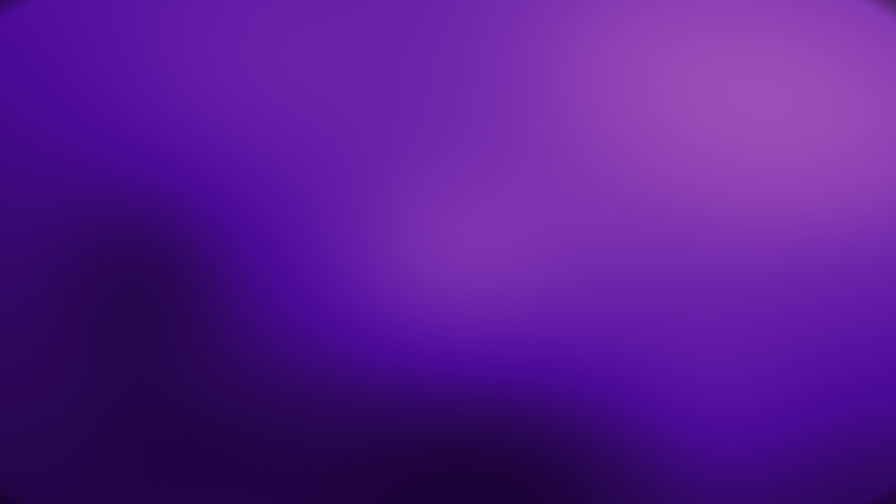
A Shadertoy shader for this background:

```glsl
// A soft violet backdrop: a pink glow at upper right, dark pools at lower left.
// A sloped plane plus broad Gaussian lobes gives a brightness level, which
// then picks a colour from a ramp running from near-black violet to pink.

// Colour ramp, one step per unit of level
const int RAMP_STEPS = 6;
const vec3 RAMP[RAMP_STEPS] = vec3[RAMP_STEPS](
    vec3(0.11, 0.01, 0.22),   // night
    vec3(0.19, 0.03, 0.38),   // plum
    vec3(0.30, 0.04, 0.61),   // indigo
    vec3(0.41, 0.13, 0.66),   // violet
    vec3(0.54, 0.24, 0.70),   // orchid
    vec3(0.62, 0.31, 0.72));  // pink

// Base level: value at the lower left, then slope along x and y
const float BASE_LEVEL = 0.4;
const vec2 BASE_SLOPE = vec2(0.55, 1.6);

// Lobes: centre.xy and radius.zw, in canvas heights
const vec4 PINK_GLOW     = vec4(1.52, 0.82, 0.48, 0.25);
const vec4 WIDE_GLOW     = vec4(1.25, 0.55, 0.62, 0.36);
const vec4 CENTRE_GLOW   = vec4(0.88, 0.48, 0.25, 0.20);
const vec4 UPPER_GLOW    = vec4(0.50, 0.85, 0.35, 0.25);
const vec4 INDIGO_GLOW   = vec4(1.42, 0.17, 0.22, 0.18);
const vec4 LEFT_POOL     = vec4(0.28, 0.42, 0.17, 0.20);
const vec4 LOW_LEFT_POOL = vec4(0.42, 0.12, 0.28, 0.15);
const vec4 BOTTOM_POOL   = vec4(0.97, 0.03, 0.33, 0.20);
const vec4 CORNER_POOL   = vec4(1.78, -0.02, 0.30, 0.20);

const float PINK_TILT = 0.2;       // downward slant of the pink glow
const float CORNER_SHADE = 0.35;   // darkening at the extreme corners
const float DESIGN_ASPECT = 16.0 / 9.0;

float lobe(vec2 p, vec4 shape, float tilt) {
    vec2 d = p - shape.xy;
    d.y += tilt * d.x;
    d /= shape.zw;
    return exp(-dot(d, d));
}

float levelAt(vec2 p) {
    float level = BASE_LEVEL + dot(BASE_SLOPE, p);

    // Light
    level += 1.75 * lobe(p, PINK_GLOW, PINK_TILT);
    level += 1.30 * lobe(p, WIDE_GLOW, 0.0);
    level += 0.90 * lobe(p, CENTRE_GLOW, 0.0);
    level += 0.70 * lobe(p, UPPER_GLOW, 0.0);
    level += 0.40 * lobe(p, INDIGO_GLOW, 0.0);

    // Shadow
    level -= 0.80 * lobe(p, LEFT_POOL, 0.0);
    level -= 0.45 * lobe(p, LOW_LEFT_POOL, 0.0);
    level -= 1.20 * lobe(p, BOTTOM_POOL, 0.0);
    level -= 0.60 * lobe(p, CORNER_POOL, 0.0);
    return level;
}

vec3 rampColour(float level) {
    vec3 colour = RAMP[0];
    for (int i = 1; i < RAMP_STEPS; i++) {
        colour = mix(colour, RAMP[i], clamp(level - float(i - 1), 0.0, 1.0));
    }
    return colour;
}

void mainImage(out vec4 fragColor, in vec2 fragCoord) {
    vec2 uv = fragCoord / iResolution.xy;
    vec3 colour = rampColour(levelAt(uv * vec2(DESIGN_ASPECT, 1.0)));

    // Tight vignette in the four corners
    vec2 q = 2.0 * uv - 1.0;
    colour *= 1.0 - CORNER_SHADE * smoothstep(0.9, 1.0, abs(q.x * q.y));

    fragColor = vec4(colour, 1.0);
}
```
